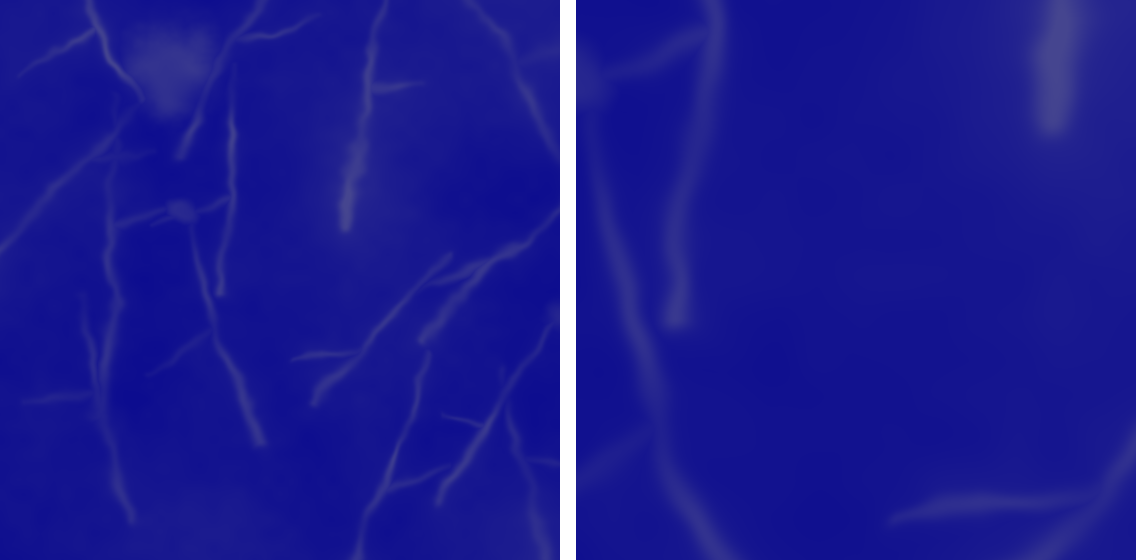
Left, the full canvas; right, a detail of the centre.
This texture is drawn by a three.js fragment shader. Its source:

```glsl
varying vec2 vUv;

#define FILAMENTS 14
#define SOMAS 6.0
#define BASE_SHADE 0.087
#define MOTTLE 0.12
#define BLUE 0.56
#define BEND 0.045
#define KINK 0.022
#define RAGGED 0.008
#define THIN 0.007
#define THICK 0.014

float hash(vec2 p) {
  return fract(sin(dot(p, vec2(127.1, 311.7))) * 43758.5453);
}

float noise(vec2 p) {
  vec2 cell = floor(p);
  vec2 f = fract(p);
  f = f * f * (3.0 - 2.0 * f);
  float low = mix(hash(cell), hash(cell + vec2(1.0, 0.0)), f.x);
  float high = mix(hash(cell + vec2(0.0, 1.0)), hash(cell + 1.0), f.x);
  return mix(low, high, f.y);
}

float fbm(vec2 p) {
  float sum = 0.0;
  float weight = 0.5;
  for (int i = 0; i < 4; i++) {
    sum += weight * noise(p);
    p = p * 2.1 + 17.3;
    weight *= 0.5;
  }
  return sum / 0.9375;
}

vec2 wobble(vec2 p, float scale) {
  return vec2(noise(p * scale), noise(p * scale + 41.7)) - 0.5;
}

vec2 heading(float angle) {
  return vec2(cos(angle), sin(angle));
}

// Soft tapering strand from a to b
float strand(vec2 p, vec2 a, vec2 b, float width) {
  vec2 ab = b - a;
  float t = clamp(dot(p - a, ab) / dot(ab, ab), 0.0, 1.0);
  float d = length(p - a - ab * t) / (width * mix(1.15, 0.75, t));
  float fade = 1.0 - 0.5 * smoothstep(0.6, 1.0, t);
  return fade * (exp(-d * d) + 0.18 * exp(-d * d * 0.09));
}

// Lumpy cell body with a blurred rim
float soma(vec2 p, vec2 center, float radius, float lump) {
  float d = length(p - center) / radius + 0.7 * (lump - 0.5);
  return 1.0 - smoothstep(0.2, 1.25, d);
}

void main() {
  // Bent space makes straight strands wander and fray
  vec2 p = vUv + BEND * wobble(vUv, 4.5) + KINK * wobble(vUv, 15.0)
         + RAGGED * wobble(vUv, 46.0);
  float lump = fbm(vUv * 16.0 + 5.0);

  float glow = 0.0;
  for (int i = 0; i < FILAMENTS; i++) {
    float id = float(i);
    float r1 = hash(vec2(id, 1.7));
    float r2 = hash(vec2(id, 5.3));
    float r3 = hash(vec2(id, 9.1));

    // Steep and diagonal strands lean both ways
    float angle = 0.78 + 0.34 * mod(id, 5.0) + 0.2 * (r1 - 0.5);
    float size = mix(0.32, 0.62, r2);
    vec2 along = heading(angle) * size;
    vec2 middle = fract(vec2(0.7549, 0.5698) * id + vec2(0.14, 0.70));
    vec2 start = middle - 0.5 * along;
    vec2 end = middle + 0.5 * along;

    // Wide strands are dim and narrow ones bright
    float width = mix(THIN, THICK, r3);
    float strength = mix(0.12, 0.06, r3);
    glow = max(glow, strength * strand(p, start, end, width));

    // Short side branch, nearly level
    float side = r2 < 0.5 ? -1.0 : 1.0;
    vec2 fork = mix(start, end, mix(0.3, 0.75, r3));
    vec2 tip = fork + side * heading(0.2 + 0.7 * (r1 - 0.5)) * mix(0.08, 0.18, r1);
    glow = max(glow, 0.75 * strength * strand(p, fork, tip, width * 0.85));

    // Cell bodies, the first one large and diffuse
    if (id < SOMAS) {
      float radius = id < 0.5 ? 0.10 : mix(0.022, 0.042, r2);
      glow = max(glow, mix(0.09, 0.14, r1) * soma(p, end, radius, lump));
    }
  }

  // Uneven stain on the strands over a cloudy ground
  glow *= 0.45 + 1.1 * noise(vUv * 17.0 + 7.0);
  float ground = BASE_SHADE + MOTTLE * (fbm(vUv * 3.2 + 3.0) - 0.5);
  ground += 0.012 * (noise(vUv * 42.0) - 0.5);
  float shade = max(ground, 0.045) + glow;

  gl_FragColor = vec4(vec2(min(shade, 0.27)), BLUE, 1.0);
}
```
